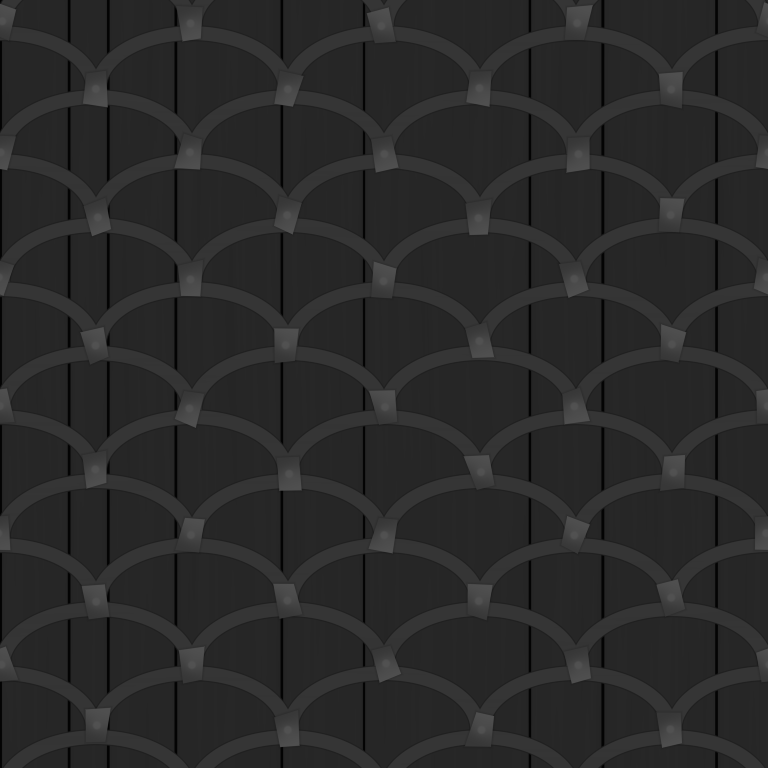
Write a WebGL 2 fragment shader that draws this pattern.

```glsl
#version 300 es
precision highp float;

uniform vec2 u_resolution;
out vec4 fragColor;

const float COLUMNS = 4.0;
const float ROWS = 12.0;
const float ROW_STEP = COLUMNS / ROWS;
const float ROW_SHIFT = 0.6;
const vec2 OUTER_RADII = vec2(0.53, 0.333);
const vec2 INNER_RADII = vec2(0.447, 0.255);
const vec2 CLASP_HALF = vec2(0.058, 0.087);

const vec3 PLANK_COLOR = vec3(0.15);
const vec3 SEAM_COLOR = vec3(0.012);
const vec3 BAND_COLOR = vec3(0.207);
const vec3 OUTLINE_COLOR = vec3(0.105);
const vec3 CLASP_DARK = vec3(0.215);
const vec3 CLASP_LIGHT = vec3(0.31);

// Irregular plank boundaries, as fractions of the width
const float SEAMS[9] = float[9](0.001, 0.09, 0.141, 0.229, 0.367, 0.474, 0.69, 0.785, 0.933);

float hash(vec2 id, float seed) {
    return fract(sin(dot(id, vec2(127.1, 311.7)) + seed * 74.7) * 4375.85);
}

float signedHash(vec2 id, float seed) {
    return 2.0 * hash(id, seed) - 1.0;
}

float coverage(float dist, float blur) {
    return 1.0 - smoothstep(-blur, blur, dist);
}

float ellipseDistance(vec2 p, vec2 radii) {
    float k = length(p / radii);
    return k * (k - 1.0) / max(length(p / (radii * radii)), 0.001);
}

float archDistance(vec2 p) {
    return max(ellipseDistance(p, OUTER_RADII), -ellipseDistance(p, INNER_RADII));
}

// Odd rows are shifted by half a column
float rowOffset(float row) {
    return 0.5 * mod(row, 2.0);
}

// Union of the two arches nearest to p in one row
float rowDistance(vec2 p, float row) {
    float x = abs(fract(p.x - rowOffset(row) + 0.5) - 0.5);
    float y = p.y - (row + ROW_SHIFT) * ROW_STEP;
    return min(archDistance(vec2(x, y)), archDistance(vec2(1.0 - x, y)));
}

float scalesDistance(vec2 p) {
    float row = floor(p.y / ROW_STEP - ROW_SHIFT);
    return min(rowDistance(p, row), rowDistance(p, row - 1.0));
}

// Fine vertical wood grain
float grain(vec2 uv) {
    float sum = 0.0;
    float frequency = 70.0;
    for (int i = 0; i < 4; i++) {
        float drift = 0.8 * sin(uv.y * 9.0 + frequency);
        sum += sin(uv.x * frequency + drift) * sin(uv.y * 6.0 + uv.x * frequency * 0.37);
        frequency *= 1.83;
    }
    return sum * 0.25;
}

vec3 planks(vec2 uv, float blur) {
    vec3 color = PLANK_COLOR + 0.006 * grain(uv);
    for (int i = 0; i < 9; i++) {
        float halfWidth = 0.0014 + 0.0005 * hash(vec2(float(i), 3.0), 1.0);
        float seam = abs(uv.x - SEAMS[i]) - halfWidth;
        color *= 1.0 - 0.06 * exp(-max(seam, 0.0) * 350.0);
        color = mix(color, SEAM_COLOR, coverage(seam, blur));
    }
    return color;
}

// Bent metal plate with skewed sides and a central rivet
vec3 addClasp(vec3 base, vec2 p, float blur) {
    float row = floor(p.y / ROW_STEP - ROW_SHIFT - 0.5);
    float column = floor(p.x - rowOffset(row) + 0.5);
    vec2 id = vec2(mod(column, COLUMNS), mod(row, ROWS));
    vec2 center = vec2(column + rowOffset(row), (row + 1.0 + ROW_SHIFT) * ROW_STEP + 0.01);
    vec2 q = p - center - 0.014 * vec2(signedHash(id, 1.0), signedHash(id, 2.0));

    float lean = 0.32 * signedHash(id, 3.0);
    float taper = 0.12 * signedHash(id, 4.0);
    float slope = -lean * 0.9 + 0.2 * signedHash(id, 5.0);
    float twist = 0.15 * signedHash(id, 6.0);
    float side = abs(q.x - lean * q.y) - CLASP_HALF.x - taper * q.y;
    float cap = abs(q.y - slope * q.x) - CLASP_HALF.y - twist * q.x;
    float plate = max(side, cap);

    float sheen = smoothstep(-0.1, 0.1, q.y * sign(signedHash(id, 7.0)) + 0.4 * q.x);
    vec3 metal = mix(CLASP_DARK, CLASP_LIGHT, sheen);
    metal += 0.025 * exp(-dot(q, q) * 900.0);
    metal = mix(metal, vec3(0.33), 0.7 * coverage(length(q) - 0.02, blur + 0.003));

    vec3 color = mix(base, base * 0.85, coverage(plate - 0.006, blur + 0.006));
    return mix(color, metal, coverage(plate, blur));
}

void main() {
    vec2 uv = gl_FragCoord.xy / u_resolution;
    vec2 p = uv * COLUMNS;
    float pixel = 1.0 / min(u_resolution.x, u_resolution.y);
    float blur = 0.7 * pixel * COLUMNS;

    vec3 color = planks(uv, 0.7 * pixel);
    float arches = scalesDistance(p);
    vec3 band = BAND_COLOR + 0.004 * grain(uv.yx);
    color = mix(color, band, coverage(arches, blur));
    color = mix(color, OUTLINE_COLOR, 0.75 * coverage(abs(arches) - 0.003, blur));
    color = addClasp(color, p, blur);
    fragColor = vec4(color, 1.0);
}
```
